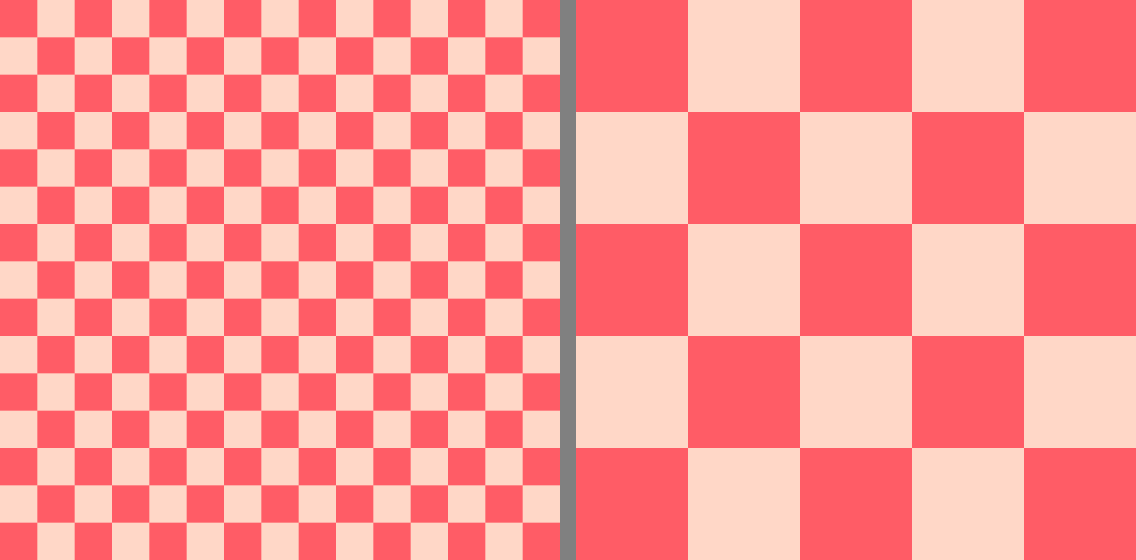
Left: the whole. Right: its middle third, enlarged.
A WebGL 2 fragment shader for this pattern:

```glsl
#version 300 es
precision highp float;
// Flat two-colour checkerboard of coral and cream squares, coral in every corner.

uniform vec2 u_resolution;
out vec4 fragColor;

const float CELLS = 15.0;                   // squares across and down
const vec3 CORAL = vec3(1.0, 0.36, 0.40);
const vec3 CREAM = vec3(1.0, 0.843, 0.78);

// Square wave alternating +1 / -1 per cell, box filtered over one pixel.
vec2 squareWave(vec2 p, vec2 pixel) {
    vec2 side = 1.0 - 2.0 * mod(floor(p), 2.0);
    vec2 edgeDistance = 0.5 - abs(fract(p) - 0.5);
    return side * clamp(edgeDistance / (0.5 * pixel), 0.0, 1.0);
}

void main() {
    // Cell coordinates, and the size of a pixel in them
    vec2 pixel = CELLS / u_resolution;
    vec2 wave = squareWave(gl_FragCoord.xy * pixel, pixel);

    // Equal signs give coral, opposite signs give cream
    float coralCoverage = 0.5 + 0.5 * wave.x * wave.y;
    fragColor = vec4(mix(CREAM, CORAL, coralCoverage), 1.0);
}
```
